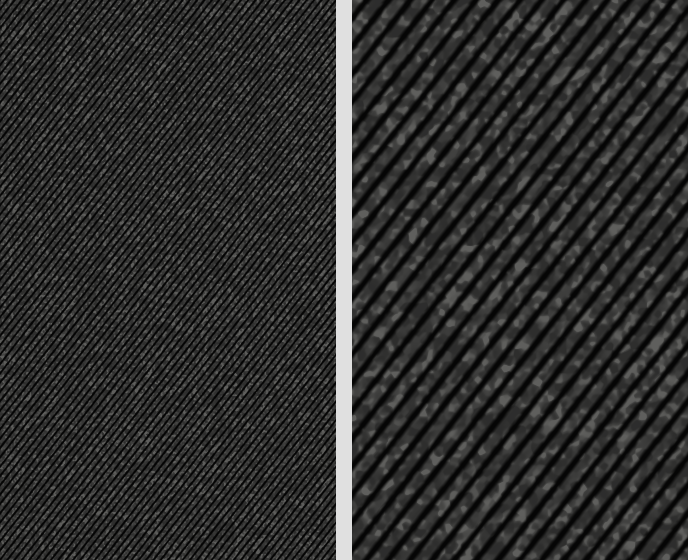
Left, the full canvas; right, a detail of the centre.
This texture is drawn by a Shadertoy shader. Its source:

```glsl
// Dark twill cloth: fine diagonal ribs with black grooves and pale fibre flecks.

#define RIBS_ACROSS 46.0   // ribs met along the bottom edge
#define RIBS_DOWN 60.0     // ribs met along the left edge
#define RIB_HALF 0.325     // half width of a rib, in periods
#define RIB_SOFT 0.13      // softness of the rib edge, in periods
#define GRAIN_ROWS 290.0   // fibre cells over the canvas height
#define WOBBLE 0.02        // waviness of the ribs, in periods
#define GROOVE_COLOR vec3(0.020, 0.020, 0.019)
#define SHADE_COLOR vec3(0.175, 0.175, 0.172)
#define RIB_COLOR vec3(0.265, 0.265, 0.260)
#define FLECK_COLOR vec3(0.410, 0.410, 0.400)

vec3 hash3(vec2 cell) {
    vec3 q = fract(vec3(cell.xyx) * vec3(0.1031, 0.1030, 0.0973));
    q += dot(q, q.yxz + 33.33);
    return fract((q.xxy + q.yzz) * q.zyx);
}

// Smooth cellular noise: random tones blended around scattered points.
float fibreGrain(vec2 p) {
    vec2 cell = floor(p);
    float tone = 0.0, total = 0.0;
    for (int j = -1; j <= 1; j++) {
        for (int i = -1; i <= 1; i++) {
            vec2 neighbour = cell + vec2(i, j);
            vec3 rnd = hash3(neighbour);
            vec2 offset = neighbour + rnd.xy - p;
            float weight = exp(-4.0 * dot(offset, offset));
            tone += weight * rnd.z;
            total += weight;
        }
    }
    return tone / total;
}

float layeredSines(vec2 p) {
    return 0.5 * sin(19.0 * p.x + 31.0 * p.y)
         + 0.3 * sin(67.0 * p.x - 43.0 * p.y + 1.7)
         + 0.2 * sin(131.0 * p.y + 89.0 * p.x + 4.1);
}

void mainImage(out vec4 fragColor, in vec2 fragCoord) {
    vec2 uv = fragCoord / iResolution.xy;
    vec2 p = fragCoord / iResolution.y;

    // Diagonal ribs rising to the right
    float ribs = uv.x * RIBS_ACROSS - uv.y * RIBS_DOWN + WOBBLE * layeredSines(p);
    float pixel = length(vec2(RIBS_ACROSS, RIBS_DOWN) / iResolution.xy);
    float grain = fibreGrain(p * GRAIN_ROWS);

    // Rib mask with fibres fraying its edges
    float fromCentre = abs(fract(ribs) - 0.5);
    float soft = max(RIB_SOFT, 0.5 * pixel);
    float edge = RIB_HALF + 0.04 * (grain - 0.5);
    float rib = 1.0 - smoothstep(edge - soft, edge + soft, fromCentre);

    // Fibre tones and sparse bright flecks
    vec3 fibre = mix(SHADE_COLOR, RIB_COLOR, smoothstep(0.15, 0.8, grain));
    fibre = mix(fibre, FLECK_COLOR, 0.7 * smoothstep(0.62, 0.88, grain));

    // Broad, faint light falloff toward the corners
    vec2 centred = uv - vec2(0.55, 0.5);
    float light = 1.02 - 0.06 * dot(centred, centred);

    fragColor = vec4(mix(GROOVE_COLOR, fibre, rib) * light, 1.0);
}
```
